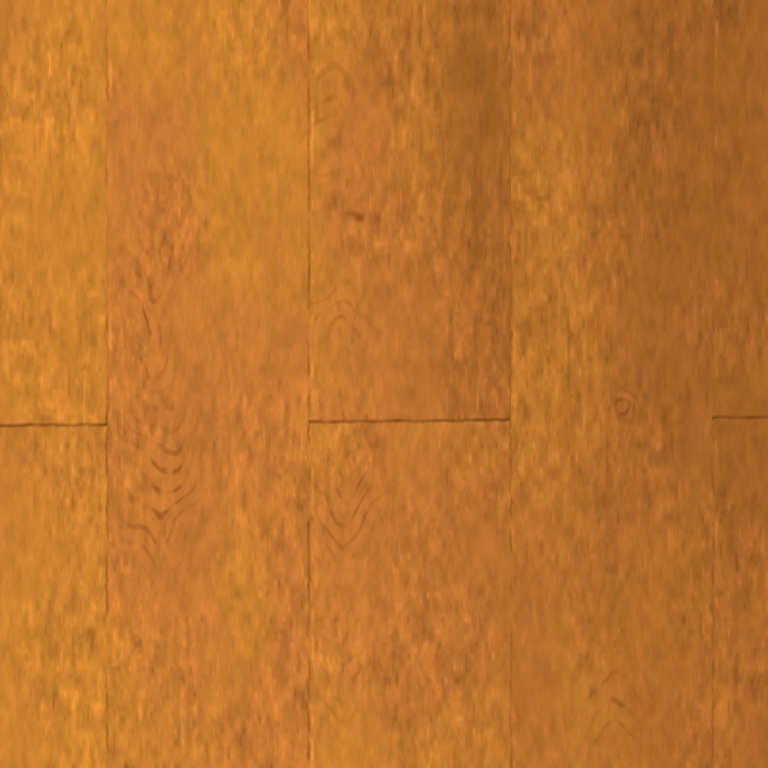
This texture is drawn by a three.js fragment shader. Its source:

```glsl
// Honey-coloured wooden floor: upright planks of equal width, every second one
// cut by an end joint. Stretched value noise makes the grain and pores, bent
// stripes make the nested arches, and a soft shade deepens to the upper right.
varying vec2 vUv;

const float PITCH = 0.263;         // plank width
const float FIRST_SEAM = 0.139;    // x of the leftmost seam
const float JOINT_Y = 0.446;       // height of the end joints at x = 0
const float JOINT_TILT = 0.011;
const float JOINT_HALF = 0.0020;
const float SEAM_HALF = 0.0012;
const float EDGE = 0.0022;         // softness of drawn lines
const float GRAIN = 0.23;
const float BLOTCH = 0.08;
const float PORES = 0.10;
const float ARCHES = 0.20;

const vec3 HONEY = vec3(0.815, 0.520, 0.190);
const vec3 AMBER = vec3(0.785, 0.475, 0.205);
const vec3 WALNUT = vec3(0.595, 0.355, 0.145);
const vec3 GROOVE = vec3(0.450, 0.245, 0.080);
const vec3 KNOT = vec3(0.400, 0.200, 0.070);

float hash(vec2 p) {
  vec3 q = fract(p.xyx * vec3(0.1031, 0.1030, 0.0973));
  q += dot(q, q.yzx + 33.33);
  return fract((q.x + q.y) * q.z);
}

float noise(vec2 p) {
  vec2 i = floor(p), f = fract(p);
  f = f * f * (3.0 - 2.0 * f);
  return mix(mix(hash(i), hash(i + vec2(1.0, 0.0)), f.x),
             mix(hash(i + vec2(0.0, 1.0)), hash(i + 1.0), f.x), f.y);
}

float fbm(vec2 p) {
  float sum = 0.0, amp = 0.5;
  for (int i = 0; i < 3; i++) {
    sum += amp * noise(p);
    p = mat2(0.995, 0.1, -0.1, 0.995) * p * 2.03 + 17.3;
    amp *= 0.5;
  }
  return sum / 0.875;
}

float blob(vec2 d, vec2 size) {
  d /= size;
  return exp(-dot(d, d));
}

// Nested arches round c: positive steepness points down, negative points up.
float arches(vec2 p, vec2 c, vec2 size, float steep, float rings) {
  vec2 d = p - c;
  d.x += 0.020 * (noise(p * vec2(35.0, 22.0)) - 0.5);
  float h = d.y - steep * sqrt(d.x * d.x + 0.00005);
  float wave = sin(6.2832 * rings * h + 6.0 * noise(p * vec2(38.0, 24.0)));
  float broken = smoothstep(0.3, 0.7, noise(p * vec2(95.0, 70.0) + 9.0));
  return smoothstep(0.3, 1.0, wave) * blob(d, size) * (0.15 + 0.85 * broken);
}

float line(float dist, float halfWidth) {
  return 1.0 - smoothstep(halfWidth - EDGE, halfWidth + EDGE, abs(dist));
}

void main() {
  vec2 p = vUv;

  // Plank layout
  float wobble = 0.0016 * (noise(vec2(p.y * 110.0, 3.0)) - 0.5);
  float u = (p.x + wobble - FIRST_SEAM) / PITCH + 1.0;
  float plank = floor(u);
  float jointed = 1.0 - mod(plank, 2.0);
  float jointDist = p.y - JOINT_Y - JOINT_TILT * p.x
                  - 0.0015 * (noise(vec2(p.x * 90.0, 8.0)) - 0.5);
  float upper = step(0.0, jointDist) * jointed;
  vec2 seed = vec2(plank * 7.3, upper * 13.7);

  // Broad shade: darker to the right, with smears along some boards
  float shade = 0.06 + smoothstep(0.32, 0.95, p.x) * (0.46 + 0.30 * p.y);
  shade += 0.38 * blob(p - vec2(0.635, 0.82), vec2(0.055, 0.34)) * upper;
  shade += 0.18 * blob(p - vec2(0.56, 1.0), vec2(0.09, 0.25));
  shade += 0.16 * blob(p - vec2(0.87, 0.85), vec2(0.07, 0.45));
  shade -= 0.16 * blob(p - vec2(0.735, 0.85), vec2(0.05, 0.45));
  shade += 0.22 * blob(p - vec2(0.965, 0.36), vec2(0.05, 0.13)) * jointed;
  shade += 0.20 * (fbm(p * vec2(19.0, 2.5) + seed) - 0.5);
  float warm = smoothstep(0.25, 0.65, fbm(p * vec2(9.0, 4.0) + seed + 5.0));
  warm *= smoothstep(-0.3, 0.6, plank);
  vec3 color = mix(mix(HONEY, AMBER, warm), WALNUT, clamp(shade, 0.0, 1.0));

  // Fibres, blotches and short pores
  float fibre = fbm(p * vec2(125.0, 52.0) + seed) - 0.5;
  float blotch = fbm(p * vec2(42.0, 14.0) + seed + 31.0) - 0.5;
  float pore = noise(p * vec2(200.0, 62.0) + seed + 70.0);
  float patches = smoothstep(0.3, 0.7, noise(p * vec2(13.0, 7.0) + 41.0));
  float strokes = smoothstep(0.7, 1.0, pore) - smoothstep(0.3, 0.0, pore);
  float grain = GRAIN * fibre * (0.75 + 0.5 * patches) + BLOTCH * blotch;
  color *= 1.0 + grain + PORES * strokes * (0.4 + 0.6 * patches);

  // Arched figure on the middle planks
  float figure = arches(p, vec2(0.200, 0.60), vec2(0.028, 0.11), 3.2, 19.0);
  figure += 1.2 * arches(p, vec2(0.205, 0.37), vec2(0.038, 0.10), 1.5, 34.0);
  figure += 0.9 * arches(p, vec2(0.450, 0.34), vec2(0.040, 0.08), 1.6, 35.0);
  figure += 0.6 * arches(p, vec2(0.430, 0.86), vec2(0.035, 0.09), -1.2, 32.0);
  figure += 0.7 * arches(p, vec2(0.445, 0.59), vec2(0.035, 0.04), -1.0, 38.0);
  figure += 0.5 * arches(p, vec2(0.445, 0.12), vec2(0.035, 0.08), 1.5, 32.0);
  figure += 0.8 * arches(p, vec2(0.805, 0.08), vec2(0.035, 0.06), -1.2, 36.0);
  vec2 eye = (p - vec2(0.812, 0.468)) * vec2(1.0, 0.8);
  float ring = sin(length(eye) * 430.0 + 7.0 * noise(p * 65.0));
  figure += 0.9 * smoothstep(0.1, 1.0, ring) * blob(eye, vec2(0.02));
  color *= 1.0 - ARCHES * figure * vec3(0.8, 1.0, 1.1);

  // Small knot with a short tail
  vec2 k = p - vec2(0.468, 0.716);
  float knot = blob(k, vec2(0.006, 0.005)) + 0.6 * blob(k - vec2(-0.008, 0.006), vec2(0.008, 0.004));
  color = mix(color, KNOT, 0.6 * min(knot, 1.0));

  // Long seams, worn to dashes with lit flecks beside them
  float seam = floor(u + 0.5);
  float seamDist = (fract(u + 0.5) - 0.5) * PITCH;
  float dash = smoothstep(0.25, 0.75, fbm(vec2(p.y * 48.0, seam * 5.0)));
  float fade = smoothstep(0.1, 0.7, noise(vec2(p.y * 6.0, seam * 9.0)));
  float worn = dash * (0.2 + 0.35 * fade);
  worn *= 1.0 - 0.8 * smoothstep(2.5, 3.5, seam) * step(JOINT_Y, p.y);
  color = mix(color, GROOVE, worn * line(seamDist, SEAM_HALF));
  float fleck = smoothstep(0.55, 0.85, noise(vec2(p.y * 60.0, seam * 3.0 + 40.0)));
  color *= 1.0 + 0.14 * fleck * line(seamDist - 0.005, 0.0015);

  // End joints
  float jointWear = 0.35 + 0.5 * noise(vec2(p.x * 85.0, 2.0));
  color = mix(color, GROOVE, jointed * jointWear * line(jointDist, JOINT_HALF));
  color *= 1.0 + 0.06 * jointed * fleck * line(jointDist + 0.006, 0.002);

  gl_FragColor = vec4(color, 1.0);
}
```
